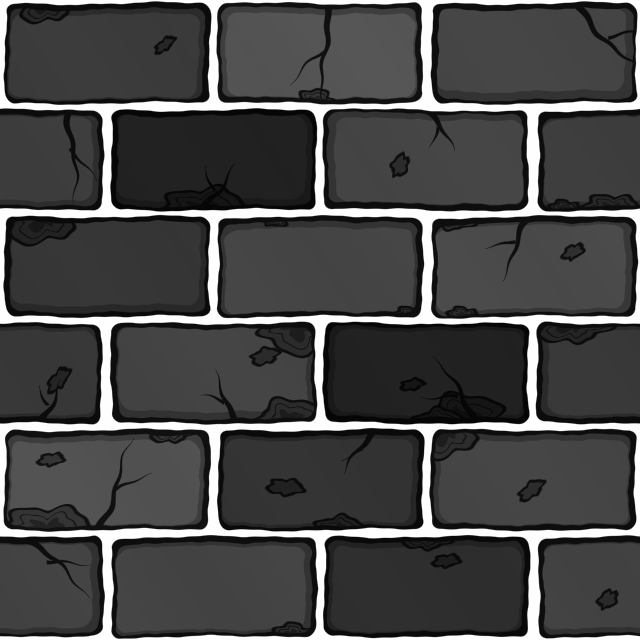
Reproduce this texture procedurally as a Shadertoy shader.

```glsl
const float ROWS = 6.0;                     // courses down the canvas
const float COLUMNS = 3.0;                  // bricks in each course
const vec2 BRICK_HALF = vec2(0.957, 0.467); // in units of a course height
const float CORNER = 0.085;
const float OUTLINE = 0.044;
const float RIM = 0.075;
const float WOBBLE = 0.009;
const float LINE = 0.012;
const float INK_SHADE = 0.19;               // shades relative to the brick face
const float RIM_SHADE = 0.74;
const float CHIP_SHADE = 0.64;
const float CORE_SHADE = 0.42;
const float CRACK_CHANCE = 0.6;
const float CHIP_CHANCE = 0.6;
const vec3 MORTAR = vec3(0.995);

// Face brightness, bottom course first
const float TONES[18] = float[18](
    0.265, 0.18, 0.26,   0.32, 0.20, 0.27,   0.265, 0.13, 0.22,
    0.21, 0.27, 0.29,    0.13, 0.27, 0.24,   0.23, 0.33, 0.27);

float random(vec2 id, float channel) {
    return fract(sin(dot(vec3(id, channel), vec3(127.1, 311.7, 74.7))) * 4375.85);
}

vec2 rotate(vec2 p, float angle) {
    float c = cos(angle), s = sin(angle);
    return vec2(c * p.x + s * p.y, c * p.y - s * p.x);
}

float roundBox(vec2 p, vec2 halfSize, float radius) {
    vec2 d = abs(p) - halfSize + radius;
    return length(max(d, 0.0)) + min(max(d.x, d.y), 0.0) - radius;
}

// Hand-drawn waver from layered sines
vec2 waver(vec2 p, float seed) {
    return WOBBLE * (sin(p.yx * vec2(7.0, 4.3) + seed)
        + 0.6 * sin(p.yx * vec2(17.0, 11.0) + seed * 2.3)
        + 0.25 * sin(p.yx * vec2(39.0, 31.0) + seed * 3.7));
}

float blob(vec2 p, float radius, float seed) {
    p.x /= 1.7;
    float angle = atan(p.y, p.x);
    float lobes = 0.16 * sin(2.0 * angle + seed) + 0.13 * sin(5.0 * angle + seed * 2.0)
        + 0.06 * sin(9.0 * angle + seed * 3.0);
    return length(p) - radius * (1.0 + lobes);
}

// Tapered, crooked line running along +x
float crack(vec2 p, float len, float width, float seed) {
    float bend = 0.035 * sin(6.0 * p.x + seed) + 0.014 * sin(19.0 * p.x + seed * 2.0);
    float start = 0.035 * sin(seed) + 0.014 * sin(seed * 2.0);
    float taper = width * (1.0 - clamp(p.x / len, 0.0, 1.0));
    return max(abs(p.y - bend + start) - taper, max(-p.x, p.x - len));
}

float cover(float d, float pixel) {
    return clamp(0.5 - d / pixel, 0.0, 1.0);
}

void mainImage(out vec4 fragColor, in vec2 fragCoord) {
    // Running bond: alternate courses move by half a brick
    vec2 p = fragCoord / iResolution.xy * vec2(2.0 * COLUMNS, ROWS);
    float pixel = 1.2 * ROWS / iResolution.y;
    float row = floor(p.y);
    float x = (p.x - 1.0 + mod(row, 2.0)) / 2.0;
    vec2 id = vec2(mod(floor(x), COLUMNS), row);
    vec2 q = vec2(fract(x) * 2.0 - 1.0, fract(p.y) - 0.5);

    // Uneven silhouette, ink edge and inner rim
    float seed = 6.28 * random(id, 1.0);
    vec2 lean = vec2(random(id, 2.0), random(id, 3.0)) - 0.5;
    vec2 b = q + waver(q, seed) + 0.022 * lean * q.yx;
    b.x += 0.02 * lean.y;
    vec2 inner = b + 0.7 * waver(q * 1.4, seed + 2.0);
    float body = roundBox(b, BRICK_HALF, CORNER);
    float face = roundBox(inner - 0.028 * lean, BRICK_HALF - OUTLINE, CORNER);
    float center = roundBox(inner - 0.075 * lean.yx, BRICK_HALF - RIM, CORNER * 1.3);

    float tone = TONES[int(id.y * COLUMNS + id.x)];
    float ink = tone * INK_SHADE;
    float shade = tone * (1.0 + 0.02 * sin(3.0 * q.x + 2.0 * q.y + seed));
    shade = mix(tone * RIM_SHADE, shade, cover(center, pixel));

    // Two layered chips on the edges, then one pit within
    for (int i = 0; i < 3; i++) {
        float k = 10.0 + 7.0 * float(i);
        if (random(id, k) > CHIP_CHANCE) continue;
        bool pit = i == 2;
        float size = random(id, k + 1.0);
        float radius = pit ? mix(0.045, 0.085, size) : mix(0.07, 0.23, size * size);
        vec2 spot = vec2(random(id, k + 2.0), random(id, k + 3.0)) * 2.0 - 1.0;
        spot *= pit ? vec2(0.7, 0.25) : vec2(0.88, 0.0);
        if (!pit) spot.y = random(id, k + 3.0) < 0.5 ? -0.45 : 0.45;
        float angle = pit ? 1.2 * random(id, k + 4.0) - 0.2 : 0.0;
        float chipSeed = seed + k;
        float d = blob(rotate(q - spot, angle), radius, chipSeed);
        shade = mix(shade, tone * CHIP_SHADE, cover(d, pixel));
        if (!pit) {
            shade = mix(shade, ink, cover(abs(d + radius * 0.32) - LINE * 0.35, pixel));
            shade = mix(shade, tone * CORE_SHADE, cover(d + radius * 0.6, pixel));
        }
        shade = mix(shade, ink, cover(abs(d) - LINE, pixel));
    }

    // A crack from the top or bottom edge, with a side branch
    if (random(id, 40.0) < CRACK_CHANCE) {
        float side = random(id, 41.0) < 0.4 ? 1.0 : -1.0;
        vec2 root = vec2(mix(-0.2, 0.8, random(id, 42.0)), 0.46 * side);
        float heading = -side * mix(0.7, 2.3, random(id, 43.0));
        float len = mix(0.4, 1.1, random(id, 44.0));
        vec2 along = rotate(q - root, heading);
        float d = crack(along, len, 0.034, seed);
        vec2 fork = rotate(along - vec2(len * 0.4, 0.0), 0.8 * sign(lean.x));
        d = min(d, crack(fork, len * 0.45, 0.018, seed + 3.0));
        shade = mix(shade, ink, cover(d, pixel));
    }

    shade = mix(ink, shade, cover(face, pixel));
    fragColor = vec4(mix(MORTAR, vec3(shade), cover(body, pixel)), 1.0);
}
```
